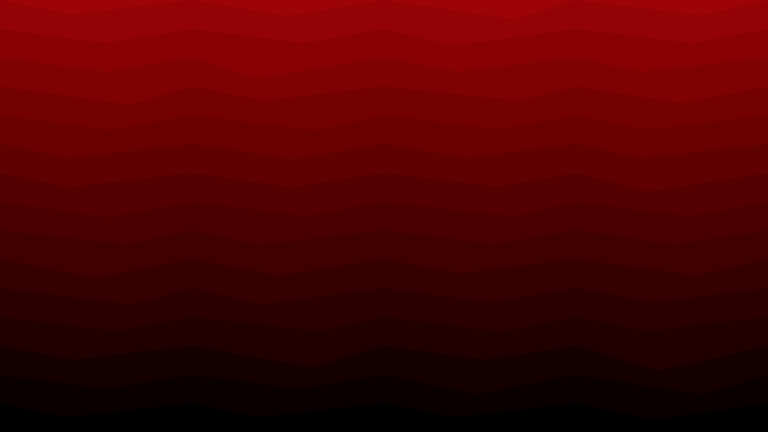
Write a Shadertoy shader that draws this background.

```glsl
// Stacked red bands that darken step by step from top to bottom.
// Each band edge is a zigzag: fixed peaks on a regular grid, joined by
// valleys whose place and depth come from a hash of row and column.

const float ROWS = 15.0;          // band edges over the canvas height
const float COLUMNS = 4.0;        // zigzag cells over the canvas width
const float VALLEY_START = 0.34;  // leftmost valley place inside a cell
const float VALLEY_SPREAD = 0.38; // how far a valley may shift right
const float SAG_BASE = 0.49;      // usual valley depth, in rows
const float SAG_EXTRA = 0.40;     // added depth of the rare deep valleys
const float TOP_RED = 0.576;      // red of the band below the first edge
const float RED_STEP = 0.041;     // red lost with each band
const vec2 TOP_TINT = vec2(0.012, 0.019); // green and blue near the top

float hash(vec2 p) {
    vec3 q = fract(p.xyx * vec3(0.1031, 0.1030, 0.0973));
    q += dot(q, q.yzx + 33.33);
    return fract((q.x + q.y) * q.z);
}

// Depth of one edge below its peaks, in rows
float edgeSag(float row, float x) {
    float column = floor(x);
    float place = fract(x);
    vec2 seed = vec2(column + 3.0, row + 7.0);
    float shift = hash(seed);
    float valley = VALLEY_START + VALLEY_SPREAD * shift * shift;
    float depth = SAG_BASE + SAG_EXTRA * pow(hash(seed + 41.0), 5.0);
    return depth * min(place / valley, (1.0 - place) / (1.0 - valley));
}

// 0 above the edge, 1 below it, with a smooth step about a pixel wide
float belowEdge(float row, vec2 p, float softness) {
    return smoothstep(-softness, softness, p.y - row - edgeSag(row, p.x));
}

void mainImage(out vec4 fragColor, in vec2 fragCoord) {
    vec2 uv = fragCoord / iResolution.xy;
    vec2 p = vec2(uv.x * COLUMNS, (1.0 - uv.y) * ROWS);
    float softness = 0.7 * ROWS / iResolution.y;

    // Only the two nearest edges can divide this spot
    float row = floor(p.y);
    float band = row - 1.0 + belowEdge(row, p, softness)
                           + belowEdge(row + 1.0, p, softness);

    // Red falls evenly; the faint tint lives in the brightest bands
    float red = max(TOP_RED - RED_STEP * band, 0.0);
    float glow = pow(red / TOP_RED, 4.0);
    fragColor = vec4(red, TOP_TINT * glow, 1.0);
}
```
